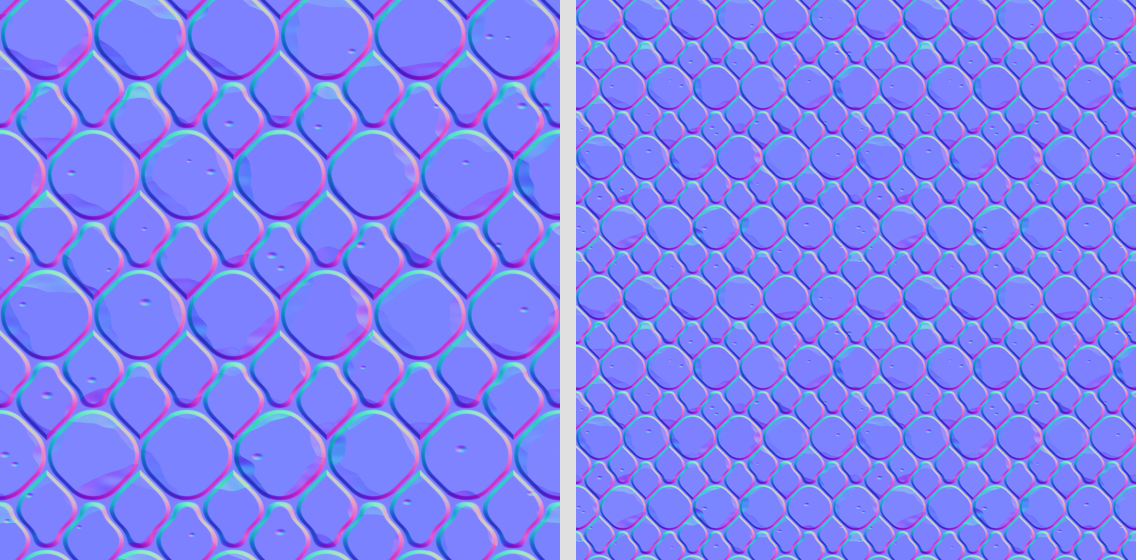
Left, the tile; right, the same tile 2 across and 2 down.
This texture map is drawn by a WebGL 1 fragment shader. Its source:

```glsl
precision highp float;
// Normal map of worn stone paving: rows of octagons separated by interlocking bell-shaped tiles.

uniform vec2 u_resolution;

vec3 hash3(vec3 s) {
  s = fract(s * vec3(0.1031, 0.1030, 0.0973));
  s += dot(s, s.yxz + 33.33);
  return fract((s.xxy + s.yxx) * s.zyx);
}

float noise(vec2 p, float seed) {
  vec2 i = floor(p) + 50.0, f = fract(p);
  f = f * f * (3.0 - 2.0 * f);
  float a = hash3(vec3(i, seed)).x;
  float b = hash3(vec3(i + vec2(1.0, 0.0), seed)).x;
  float c = hash3(vec3(i + vec2(0.0, 1.0), seed)).x;
  float d = hash3(vec3(i + 1.0, seed)).x;
  return mix(mix(a, b, f.x), mix(c, d, f.x), f.y);
}

float roundMin(float a, float b) {
  float h = max(0.1 - abs(a - b), 0.0);
  return min(a, b) - h * h * 2.5;
}

// Half width of a bell tile: an S-curve from narrow foot to wide shoulder
float bellWidth(float y) {
  float t = 8.0 * y;
  return 0.25 + 0.12 * t / sqrt(1.0 + t * t);
}

// Distance inward from the tile outline; kind is 0 octagon, 1 bell, -1 inverted bell
float inset(vec2 q, float kind) {
  if (kind == 0.0) {
    vec2 a = abs(q);
    return roundMin(roundMin(0.5 - a.x, 0.494 - a.y), (0.644 - a.x - a.y) * 0.7071);
  }
  q.y *= kind;
  float x = abs(q.x);
  float side = (bellWidth(q.y) - x) * 0.8;
  return roundMin(roundMin((0.606 - x - q.y) * 0.7071, q.y + 0.256), side);
}

// Finds the tile under p: local position, kind and a seed that wraps with the canvas
void findTile(vec2 p, out vec2 q, out float kind, out vec2 seed) {
  float y = (p.y - 1.125) / 1.5;
  float row = floor(y + 0.5);
  float x = p.x - 0.5 * mod(row, 2.0);
  float column = floor(x + 0.5);
  q = vec2(x - column, (y - row) * 1.5);
  kind = 0.0;
  vec2 a = abs(q);
  if (a.y > 0.494 || a.x + a.y > 0.644) {
    row = floor(y);
    x = p.x - 0.5 * mod(row, 2.0);
    column = floor(x + 0.5);
    q = vec2(x - column, (y - row - 0.5) * 1.5);
    kind = 1.0;
    if (abs(q.x) > bellWidth(q.y)) {
      kind = -1.0;
      column = floor(x);
      q.x = x - column - 0.5;
    }
  }
  seed = floor(mod(vec2(column, row) + 0.5, vec2(6.0, 4.0))) + kind * vec2(17.0, 31.0) + 40.0;
}

float height(vec2 q, float kind, vec2 seed) {
  // Rounded rim and a slight tilt of the whole tile
  float h = 0.054 * smoothstep(0.008, 0.055, inset(q, kind));
  vec2 c = q - vec2(0.0, 0.16 * kind);
  vec3 tilt = hash3(vec3(seed, 3.0));
  h += dot(c, (tilt.xy - 0.5) * 0.05 + vec2(0.02, -0.02));

  // Broad chipped facets with ragged borders
  float radius = kind == 0.0 ? 0.5 : 0.37;
  float ragged = noise(c * vec2(5.0, 9.0), seed.x + seed.y * 7.0) - 0.5;
  float cut = 0.0;
  for (int k = 0; k < 5; k++) {
    vec3 r = hash3(vec3(seed, 10.0 + float(k)));
    float angle = 1.2566 * float(k) + 1.2 * r.x;
    float reach = dot(c, vec2(cos(angle), sin(angle))) - radius * (0.55 + 0.5 * r.y);
    cut = max(cut, (0.08 + 0.32 * r.z) * (reach + 0.09 * ragged));
  }
  h -= cut;

  // Occasional oval pits
  for (int k = 0; k < 2; k++) {
    vec3 r = hash3(vec3(seed, 20.0 + float(k)));
    float present = step(0.77, hash3(vec3(seed, 30.0 + float(k))).x);
    float size = 0.035 + 0.04 * r.z;
    float d = length((c - (r.xy - 0.5) * radius * 1.1) / vec2(size, size * 0.58));
    h -= present * 0.27 * size * (1.0 - smoothstep(0.0, 1.0, d));
  }
  return h;
}

vec3 surfaceNormal(vec2 p) {
  vec2 q, seed;
  float kind;
  findTile(p, q, kind, seed);
  vec2 e = vec2(0.004, 0.0);
  vec2 slope = vec2(height(q + e, kind, seed) - height(q - e, kind, seed),
                    height(q + e.yx, kind, seed) - height(q - e.yx, kind, seed)) / 0.008;
  slope *= smoothstep(0.0, 0.012, inset(q, kind)); // flat joint
  return normalize(vec3(-slope, 1.0));
}

void main() {
  // Four samples per pixel
  vec3 n = vec3(0.0);
  for (int k = 0; k < 4; k++) {
    vec2 offset = vec2(mod(float(k), 2.0), floor(float(k) / 2.0)) * 0.5 - 0.25;
    n += surfaceNormal((gl_FragCoord.xy + offset) / u_resolution * 6.0);
  }
  gl_FragColor = vec4(n * 0.125 + 0.5, 1.0);
}
```
